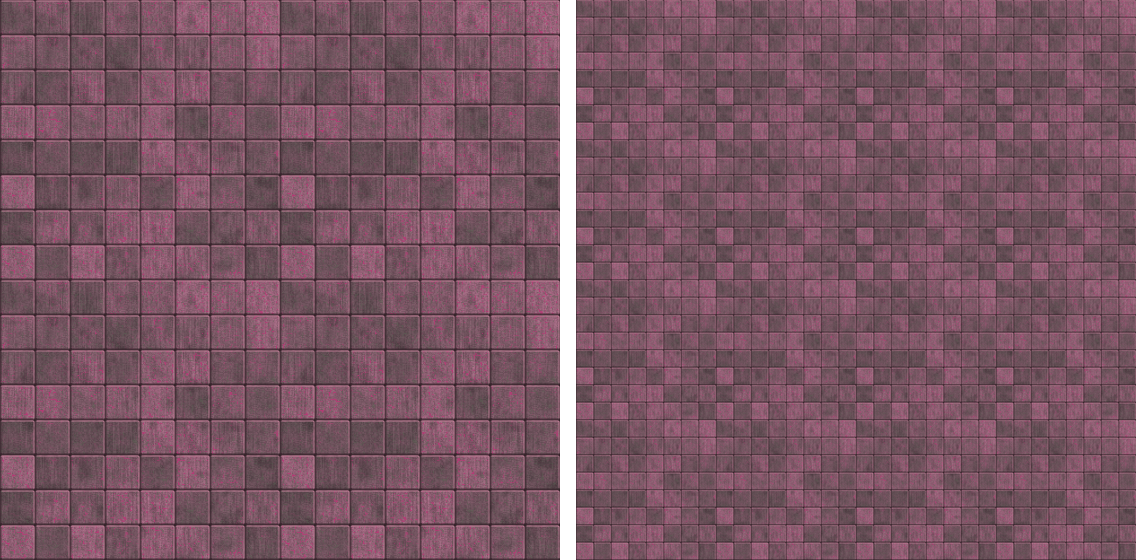
Left: one tile. Right: repeated 2 by 2.
Give the GLSL for this texture, as a three.js fragment shader.

```glsl
// Square mauve tiles with rounded, bevelled edges and thin dark joints.
// Each tile gets its own tone, vertical grain, soft stains and pink specks
// from seeded value noise; the seeds wrap, so the surface tiles seamlessly.

varying vec2 vUv;

const float TILES = 16.0;         // tiles across and down
const float SEED_PERIOD = 8.0;    // tiles before the variation repeats
const float HALF_SIZE = 0.489;    // lengths below are in tile widths
const float CORNER_RADIUS = 0.055;
const float RIM_WIDTH = 0.048;
const float EDGE_SOFTNESS = 0.014;
const float TILE_CONTRAST = 0.20; // brightness range between tiles
const float GRAIN_CONTRAST = 0.30;
const float GRIT_CONTRAST = 0.20;
const vec2 LIGHT_DIR = vec2(0.6, 0.8);

const vec3 GREY_MAUVE = vec3(0.415, 0.330, 0.355);
const vec3 PINK_MAUVE = vec3(0.545, 0.352, 0.435);
const vec3 JOINT_DARK = vec3(0.215, 0.140, 0.170);
const vec3 RIM_LIGHT = vec3(0.770, 0.515, 0.605);
const vec3 SPECK_PINK = vec3(0.720, 0.220, 0.460);
const vec3 SPECK_GREEN = vec3(0.350, 0.380, 0.320);

float hash(vec2 p) {
  return fract(sin(dot(p, vec2(127.1, 311.7))) * 43758.5453);
}

float noise(vec2 p) {
  vec2 i = floor(p);
  vec2 f = fract(p);
  f = f * f * (3.0 - 2.0 * f);
  return mix(mix(hash(i), hash(i + vec2(1.0, 0.0)), f.x),
             mix(hash(i + vec2(0.0, 1.0)), hash(i + vec2(1.0, 1.0)), f.x), f.y);
}

float fbm(vec2 p) {
  float sum = 0.0;
  float amplitude = 0.5;
  for (int i = 0; i < 4; i++) {
    sum += amplitude * noise(p);
    p = p * 2.03 + 17.0;
    amplitude *= 0.5;
  }
  return sum / 0.9375;
}

// Colour of the worn face of one tile
vec3 tileFace(vec2 local, vec2 cell) {
  vec2 seed = floor(60.0 * vec2(hash(cell + 3.0), hash(cell + 41.0)));
  float tileTone = hash(cell + 11.0) - 0.5;
  float streakiness = mix(0.35, 1.0, hash(cell + 23.0));

  // Broad clouds and faint stains over the tone of the tile
  float cloud = fbm(local * 2.2 + seed) - 0.5;
  float tone = clamp(0.46 + 0.75 * tileTone + 1.1 * cloud, 0.0, 1.0);
  vec3 color = mix(GREY_MAUVE, PINK_MAUVE, tone);
  color *= 1.0 + TILE_CONTRAST * (tileTone + 0.6 * cloud);
  float stain = smoothstep(0.52, 0.85, fbm(local * 2.4 + seed + 71.0));
  color *= 1.0 - 0.16 * stain;

  // Fine vertical grain and grit
  float grain = noise(local * vec2(29.0, 2.6) + seed + 131.0) - 0.5;
  float grit = noise(local * 31.0 + seed + 191.0) - 0.5;
  color *= 1.0 + GRAIN_CONTRAST * streakiness * grain + GRIT_CONTRAST * grit;

  // Specks gather on the pinker patches and stretch along the grain
  float patches = mix(0.15, 1.0, smoothstep(0.25, 0.75, tone));
  float pink = noise(local * vec2(29.0, 19.0) + seed + 311.0);
  float green = noise(local * vec2(28.0, 17.0) + seed + 373.0);
  color = mix(color, SPECK_GREEN, 0.45 * smoothstep(0.68, 0.92, green));
  return mix(color, SPECK_PINK, 0.85 * patches * smoothstep(0.68, 0.94, pink));
}

void main() {
  vec2 grid = vUv * TILES;
  vec2 cell = mod(floor(grid), SEED_PERIOD);
  vec2 local = fract(grid);

  // Rounded square: distance is negative inside the tile
  vec2 centered = local - 0.5;
  vec2 q = abs(centered) - (HALF_SIZE - CORNER_RADIUS);
  float dist = length(max(q, 0.0)) + min(max(q.x, q.y), 0.0) - CORNER_RADIUS;

  // Bevel, lit from the upper right and roughened by wear
  vec2 normal = sign(centered) * normalize(max(q, 0.0) + 0.0001);
  float facing = dot(normal, LIGHT_DIR);
  float rim = smoothstep(-RIM_WIDTH, -0.4 * RIM_WIDTH, dist);
  float wear = mix(0.55, 1.0, noise(local * 13.0 + cell * 19.0));
  vec3 color = tileFace(local, cell);
  color = mix(color, RIM_LIGHT, rim * wear * clamp(1.3 * facing, 0.0, 1.0));
  color = mix(color, JOINT_DARK, rim * clamp(-0.85 * facing, 0.0, 1.0));

  // Joint between the tiles
  float joint = smoothstep(-EDGE_SOFTNESS, EDGE_SOFTNESS, dist);
  color = mix(color, JOINT_DARK, joint);

  gl_FragColor = vec4(color, 1.0);
}
```
